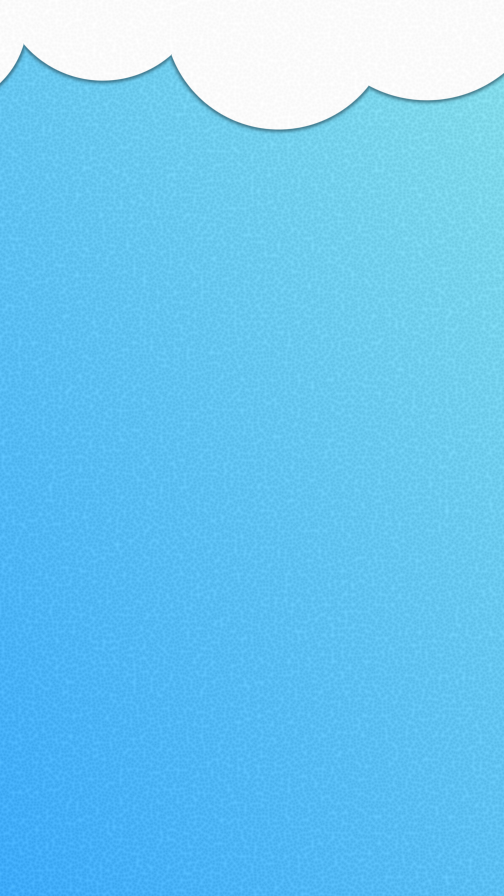
Write a WebGL 2 fragment shader that draws this background.

```glsl
#version 300 es
precision highp float;
// Scalloped white paper cloud hanging over a grainy diagonal blue sky.

#define SKY_LOW vec3(0.24, 0.67, 0.98)
#define SKY_HIGH vec3(0.53, 0.875, 0.92)
#define CLOUD_COLOR vec3(0.985)
#define SHADOW_COLOR vec3(0.16, 0.32, 0.38)
#define SHADOW_STRENGTH 0.65
#define SHADOW_WIDTH 0.006
#define GRAIN_CELLS 150.0
#define SKY_GRAIN 0.085
#define CLOUD_GRAIN 0.03

uniform vec2 u_resolution;
out vec4 fragColor;

// Cloud lobes: centre x, centre depth below the top edge, radius (canvas widths)
const vec3 LOBES[4] = vec3[4](
    vec3(-0.120, 0.039, 0.174),
    vec3(0.204, -0.046, 0.206),
    vec3(0.553, 0.030, 0.227),
    vec3(0.847, -0.044, 0.243)
);

vec2 hash2(vec2 p) {
    vec3 q = fract(p.xyx * vec3(0.1031, 0.1030, 0.0973));
    q += dot(q, q.yzx + 33.33);
    return fract((q.xx + q.yz) * q.zy);
}

// Distance to the nearest scattered point
float cellular(vec2 p) {
    vec2 cell = floor(p);
    vec2 local = fract(p);
    float nearest = 2.0;
    for (int y = -1; y <= 1; y++) {
        for (int x = -1; x <= 1; x++) {
            vec2 neighbour = vec2(x, y);
            vec2 offset = neighbour + hash2(cell + neighbour + 7.0) - local;
            nearest = min(nearest, dot(offset, offset));
        }
    }
    return sqrt(nearest);
}

// Signed distance to the union of lobes, negative inside the cloud
float cloudDistance(vec2 p) {
    float d = 10.0;
    for (int i = 0; i < 4; i++) {
        d = min(d, length(p - LOBES[i].xy) - LOBES[i].z);
    }
    return d;
}

void main() {
    vec2 uv = gl_FragCoord.xy / u_resolution;
    float pixel = 1.0 / u_resolution.x;
    // Position in canvas widths, measured down from the top left
    vec2 p = vec2(gl_FragCoord.x, u_resolution.y - gl_FragCoord.y) * pixel;

    float grain = cellular(p * GRAIN_CELLS) - 0.47;

    // Sky gradient from lower left to upper right
    vec3 sky = mix(SKY_LOW, SKY_HIGH, dot(uv, vec2(0.4, 0.6)));
    sky += grain * SKY_GRAIN;

    // Thin soft shadow hugging the cloud's rim
    float d = cloudDistance(p);
    float falloff = max(d, 0.0) / SHADOW_WIDTH;
    sky = mix(sky, SHADOW_COLOR, SHADOW_STRENGTH * exp(-falloff * falloff));

    // Cloud with a smooth edge and fainter grain
    vec3 cloud = CLOUD_COLOR + grain * CLOUD_GRAIN;
    float cover = 1.0 - smoothstep(-0.75 * pixel, 0.75 * pixel, d);
    fragColor = vec4(mix(sky, cloud, cover), 1.0);
}
```
